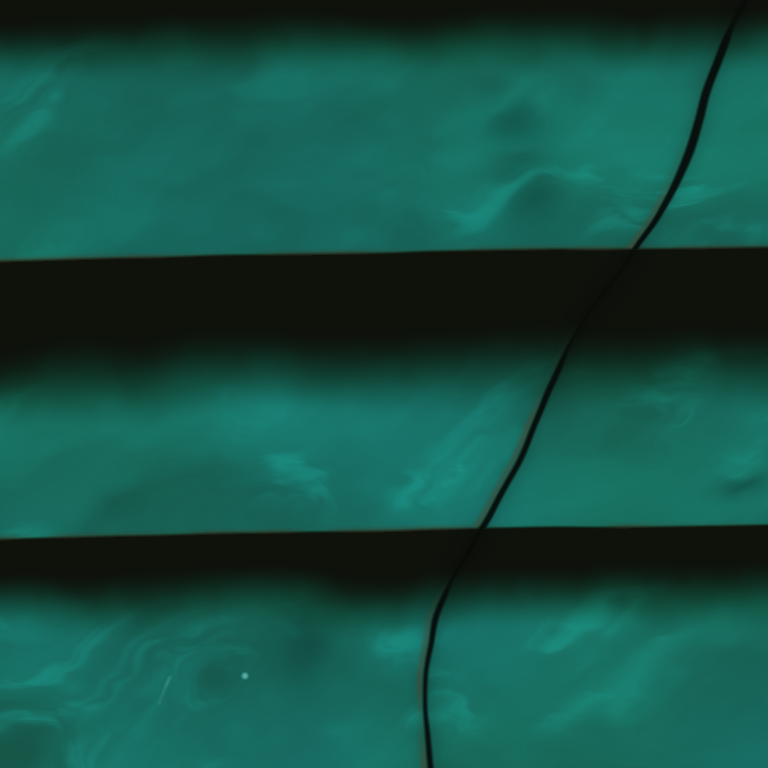
Reproduce this texture procedurally as a Shadertoy shader.

```glsl
// Weathered teal boards overlapping in horizontal rows, shaded under each lip and split by one long crack.
#define ROW_PITCH 0.362
#define FIRST_EDGE 0.297
#define SHADOW_DEPTH 0.045
#define SHADOW_FADE 0.096
#define CRACK_HALF_WIDTH 0.0046
#define EDGE_SOFTNESS 0.0026
#define WEAR 1.05
#define BRIGHT_TEAL vec3(0.10, 0.51, 0.46)
#define DEEP_TEAL vec3(0.085, 0.34, 0.295)
#define SHADE vec3(0.055, 0.07, 0.045)
#define RUST vec3(0.24, 0.22, 0.15)

const float PI = 3.14159;

float hash(vec2 p) {
    vec3 q = fract(vec3(p.xyx) * 0.1031);
    q += dot(q, q.yzx + 33.33);
    return fract((q.x + q.y) * q.z);
}

float noise(vec2 p) {
    vec2 i = floor(p), f = fract(p);
    f = f * f * (3.0 - 2.0 * f);
    return mix(mix(hash(i), hash(i + vec2(1, 0)), f.x),
               mix(hash(i + vec2(0, 1)), hash(i + vec2(1, 1)), f.x), f.y);
}

float fbm(vec2 p) {
    float sum = 0.0, amp = 0.5;
    for (int i = 0; i < 4; i++) {
        sum += amp * noise(p);
        p = mat2(1.6, 1.2, -1.2, 1.6) * p + 7.3;
        amp *= 0.5;
    }
    return sum;
}

// Soft elliptical stain, 1 at its centre
float stain(vec2 p, vec2 centre, vec2 size) {
    vec2 d = (p - centre) / size;
    return exp(-dot(d, d));
}

float segment(vec2 p, vec2 a, vec2 b) {
    vec2 ab = b - a;
    return length(p - a - ab * clamp(dot(p - a, ab) / dot(ab, ab), 0.0, 1.0));
}

// Horizontal position of the crack: a slanted line bent by a few harmonics
float crackX(float y) {
    float a = PI * y;
    return 0.56 + 0.41 * y - 0.046 * sin(a) - 0.034 * sin(2.0 * a) - 0.005 * sin(3.0 * a)
         - 0.008 * sin(4.0 * a) - 0.006 * sin(5.0 * a) + 0.005 * sin(6.0 * a);
}

void mainImage(out vec4 fragColor, in vec2 fragCoord) {
    vec2 uv = fragCoord / iResolution.xy;
    float soft = max(EDGE_SOFTNESS, 1.2 / iResolution.y);

    // Crack distance, negative on its left side
    float side = (uv.x - crackX(uv.y)) * 0.91 + 0.003 * (noise(uv * 25.0) - 0.5);
    float rightSide = smoothstep(-0.003, 0.003, side);

    // Rows: distance below the lip above, and height over the lip below
    float lift = 0.03 * uv.x - 0.011 * uv.x * uv.x + 0.002 * (noise(vec2(uv.x * 14.0, 2.0)) - 0.5) - 0.002;
    float t = (uv.y - FIRST_EDGE - lift) / ROW_PITCH;
    float row = ceil(t);
    float below = (row - t) * ROW_PITCH;
    float above = ROW_PITCH - below;
    float odd = mod(row, 2.0);

    // Shadow cast by each lip, deeper on every second row
    float ragged = 0.05 * (fbm(uv * vec2(6.0, 4.0) + 3.0) - 0.47);
    float depth = SHADOW_DEPTH * (1.0 + 1.1 * odd) + 0.012 * rightSide * odd;
    float fade = SHADOW_FADE * (1.0 + 0.25 * odd);
    float lit = smoothstep(depth, depth + fade, below + ragged * smoothstep(0.0, 0.06, below));
    lit *= smoothstep(0.0, 2.0 * soft, above);

    // Paint: broad clouds, wispy slanted strokes and faint grain
    float clouds = fbm(uv * vec2(4.0, 7.0) + row * 5.7);
    vec2 slant = mat2(0.88, -0.48, 0.48, 0.88) * uv;
    float streaks = fbm(slant * vec2(7.0, 18.0) + 4.0 * clouds);
    float wisps = smoothstep(0.52, 0.8, streaks) * smoothstep(0.4, 0.6, noise(uv * vec2(5.0, 8.0) + 11.0));
    float grain = hash(floor(uv * 512.0)) - 0.5;
    float tone = 0.54 + WEAR * (1.1 * (clouds - 0.47) + 0.4 * (streaks - 0.47) + 0.5 * wisps);
    tone += 0.28 * stain(uv, vec2(0.42, 0.44), vec2(0.15, 0.055)) - 0.14 * step(row, 0.5);
    tone += 0.12 * stain(uv, vec2(0.8, 0.87), vec2(0.25, 0.08));
    tone -= 0.3 * smoothstep(0.07, 0.0, above) * clouds;

    // Stains, distorted by the clouds
    vec2 warped = uv + 0.08 * (vec2(clouds, streaks) - 0.47);
    float dirt = 0.60 * stain(warped, vec2(0.68, 0.84), vec2(0.045, 0.03))
               + 0.45 * stain(warped, vec2(0.69, 0.745), vec2(0.04, 0.045))
               + 0.55 * stain(warped, vec2(0.40, 0.16), vec2(0.05, 0.07))
               + 0.55 * stain(warped, vec2(0.97, 0.37), vec2(0.03, 0.013));
    vec3 paint = mix(DEEP_TEAL, BRIGHT_TEAL, clamp(tone, 0.0, 1.15));
    paint *= 1.0 - 0.4 * dirt;
    paint.b += 0.035 * (noise(uv * 5.0 + 9.0) - 0.5);
    paint += 0.004 * grain;

    // Pale chip and scratch
    float chip = smoothstep(0.0065, 0.001, length(uv - vec2(0.319, 0.12)));
    float scratch = smoothstep(0.004, 0.0, segment(uv, vec2(0.207, 0.085), vec2(0.221, 0.118)));
    paint = mix(paint, vec3(0.40, 0.75, 0.72), 0.8 * chip + 0.4 * scratch * noise(uv * 90.0));

    // Shadows pass through a mossy tint
    vec3 color = mix(SHADE, paint, lit);
    color += vec3(-0.01, 0.012, -0.008) * 4.0 * lit * (1.0 - lit);

    // Rusty rim along each lip
    float rim = exp(-pow((above - 0.003) / 0.004, 2.0));
    color = mix(color, RUST, 0.45 * rim * noise(vec2(uv.x * 22.0, row)));

    // Crack: soft shade, worn left lip, dark core thinning inside the shadows
    float sway = noise(vec2(uv.y * 10.0, 4.0)) - 0.5;
    float width = CRACK_HALF_WIDTH * (0.7 + 0.35 * smoothstep(0.6, 0.85, uv.y) + 0.5 * sway);
    width *= 0.6 + 0.4 * smoothstep(0.0, 0.5, lit);
    float core = smoothstep(width + soft, width - soft, abs(side));
    color *= 1.0 - 0.25 * exp(-abs(side) / 0.011);
    float lip = exp(-pow((side + width + 0.004) / 0.004, 2.0));
    color = mix(color, RUST * 1.3, 0.6 * lip * lit * noise(vec2(uv.y * 18.0, 1.0)));
    color = mix(color, vec3(0.025, 0.04, 0.03), core * mix(0.55, 0.93, smoothstep(0.0, 0.4, lit)));

    fragColor = vec4(clamp(color, 0.0, 1.0), 1.0);
}
```
